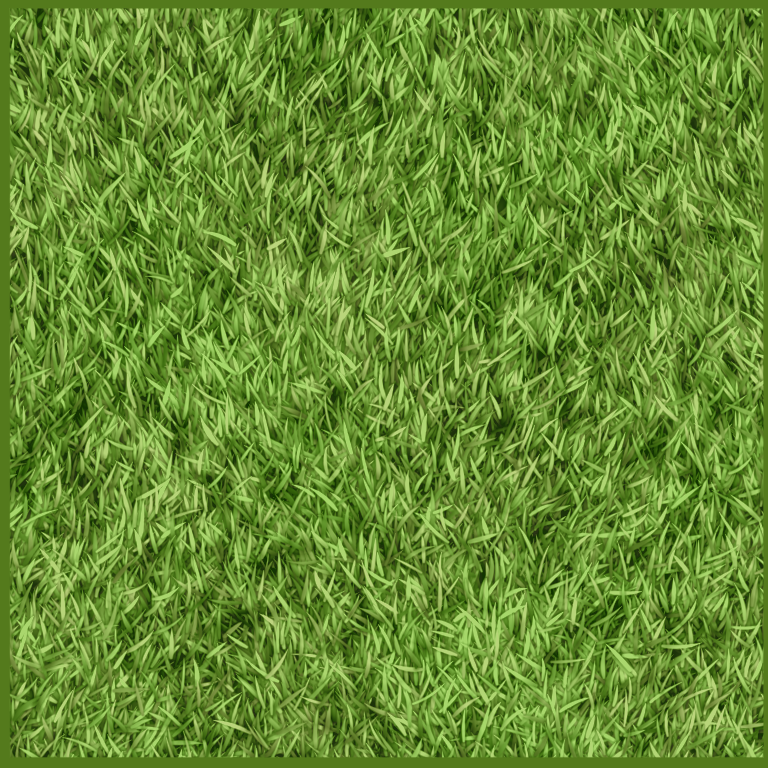
Reproduce this texture procedurally as a WebGL 2 fragment shader.

```glsl
#version 300 es
precision highp float;

uniform vec2 u_resolution;
out vec4 outColor;

// Blade geometry, in canvas units
const int LAYERS = 13;
const float CELL = 0.026;
const float MIN_LENGTH = 0.026;
const float MAX_LENGTH = 0.052;
const float HALF_WIDTH = 0.0027;
const float SOFTNESS = 0.0014;
const float SHADOW_REACH = 0.0045;
const float SHADOW_DEPTH = 0.29;
const float BEND = 0.55;

// Brightness, as positions on the colour ramp
const float DEEP_TONE = 0.06;
const float TOP_TONE = 0.86;
const float TONE_SPREAD = 0.78;
const float TIP_GAIN = 0.42;
const float SIDE_GAIN = 0.06;
const float PATCH_GAIN = 0.14;
const float CLUMP_GAIN = 0.12;
const float TUFT_GAIN = 0.55;
const vec2 TUFTS = vec2(30.0, 22.0); // tufts across and up the canvas

// Colours from shade to sunlit tips
const vec3 SOIL = vec3(0.09, 0.20, 0.02);
const vec3 SHADE = vec3(0.25, 0.40, 0.07);
const vec3 LEAF = vec3(0.35, 0.51, 0.14);
const vec3 LIGHT = vec3(0.47, 0.64, 0.25);
const vec3 PALE = vec3(0.68, 0.84, 0.44);
const vec3 DRY_SHIFT = vec3(0.08, -0.01, 0.07);
const vec3 BORDER = vec3(0.33, 0.48, 0.11);
const vec4 MARGINS = vec4(0.013, 0.014, 0.006, 0.011); // left, bottom, right, top

vec4 hash4(vec3 key) {
    vec4 p = fract(key.xyzx * vec4(0.1031, 0.1030, 0.0973, 0.1099));
    p += dot(p, p.wzxy + 33.33);
    return fract((p.xxyz + p.yzzw) * p.zywx);
}

// Irregular patches from layered sines, about -1 to 1
float patches(vec2 p) {
    float a = sin(p.x * 9.0 + 2.3 * sin(p.y * 7.0 + 1.0));
    float b = sin(p.y * 13.0 - 1.9 * sin(p.x * 11.0 + 2.0));
    float c = sin(p.x * 31.0 + p.y * 23.0 + 2.0 * sin(p.y * 29.0));
    return 0.4 * a + 0.35 * b + 0.25 * c;
}

// Cellular noise: distance to the nearest tuft centre
float tuftDistance(vec2 p) {
    vec2 cell = floor(p);
    float nearest = 2.0;
    for (int j = -1; j <= 1; j++) {
        for (int i = -1; i <= 1; i++) {
            vec2 id = cell + vec2(i, j);
            nearest = min(nearest, length(id + hash4(vec3(id, 83.0)).xy - p));
        }
    }
    return nearest;
}

// Signed distance to a bent, tapered blade; also gives (across, along)
float bladeDistance(vec2 p, float angle, float len, float bend, float halfWidth, out vec2 local) {
    float c = cos(angle), s = sin(angle);
    vec2 q = vec2(c * p.x - s * p.y, s * p.x + c * p.y);
    float along = clamp(q.y / len + 0.5, 0.0, 1.0);
    q.x -= bend * len * (along - 0.5) * (along - 0.5);
    float w = halfWidth * smoothstep(-0.5, 0.3, along) * (1.0 - along * along * along);
    local = vec2(q.x / halfWidth, along);
    return length(vec2(q.x, q.y - (along - 0.5) * len)) - w;
}

// Lays one sheet of blades over surface = (tone, dryness)
vec2 addLayer(vec2 surface, vec2 uv, int layer, float softness) {
    float height = float(layer) / float(LAYERS - 1);
    vec2 grid = uv / CELL + hash4(vec3(float(layer), 7.0, 3.0)).xy * 9.0;
    vec2 cell = floor(grid);
    for (int j = 1; j >= -1; j--) {
        for (int i = -1; i <= 1; i++) {
            vec2 id = cell + vec2(i, j);
            vec4 shape = hash4(vec3(id, float(layer) * 5.0 + 11.0));
            vec4 look = hash4(vec3(id.yx + 57.0, float(layer) * 3.0 + 29.0));
            vec2 p = (grid - id - shape.xy) * CELL;

            float spread = mix(1.55, 1.05, uv.y);
            float angle = spread * (shape.z + shape.w - 1.0) + 0.25 * sin(uv.x * 8.0 + uv.y * 5.0);
            float len = mix(MIN_LENGTH, MAX_LENGTH, look.x);
            float bend = BEND * (look.w - 0.5);
            float width = HALF_WIDTH * mix(0.65, 1.2, fract(look.y * 7.0 + shape.x));
            vec2 local;
            float d = bladeDistance(p, angle, len, bend, width, local);

            // Soft shade on whatever lies beneath
            surface.x *= 1.0 - SHADOW_DEPTH * (1.0 - smoothstep(0.0, SHADOW_REACH, d));

            float tone = mix(DEEP_TONE, TOP_TONE, sqrt(height)) + TONE_SPREAD * (look.y - 0.5);
            tone += TIP_GAIN * (local.y - 0.45) + SIDE_GAIN * clamp(local.x, -1.0, 1.0);
            float dryness = look.z * look.z - 0.25;
            float cover = 1.0 - smoothstep(-softness, softness, d);
            surface = mix(surface, vec2(tone, dryness), cover);
        }
    }
    return surface;
}

float ramp(float low, float high, float x) {
    return clamp((x - low) / (high - low), 0.0, 1.0);
}

vec3 grassColor(float tone) {
    vec3 color = mix(SOIL, SHADE, ramp(-0.05, 0.24, tone));
    color = mix(color, LEAF, ramp(0.24, 0.45, tone));
    color = mix(color, LIGHT, ramp(0.45, 0.68, tone));
    return mix(color, PALE, ramp(0.68, 1.05, tone));
}

void main() {
    vec2 uv = gl_FragCoord.xy / u_resolution;
    float pixel = 1.0 / min(u_resolution.x, u_resolution.y);
    float softness = max(SOFTNESS, 0.6 * pixel);

    vec2 surface = vec2(0.06, 0.2);
    for (int layer = 0; layer < LAYERS; layer++) {
        surface = addLayer(surface, uv, layer, softness);
    }
    // Broad light, clumps, and dark gaps between tufts
    float tone = surface.x + PATCH_GAIN * patches(uv) + CLUMP_GAIN * patches(uv.yx * 5.3 + 1.7);
    tone += TUFT_GAIN * (0.44 - tuftDistance(uv * TUFTS + 0.4 * patches(uv * 4.0)));
    vec3 color = grassColor(tone);
    color += DRY_SHIFT * (surface.y + 0.2 * patches(uv.yx + 3.0));

    // Plain border around the lawn
    vec4 inset = vec4(uv, 1.0 - uv) - MARGINS;
    float edge = min(min(inset.x, inset.y), min(inset.z, inset.w));
    color = mix(BORDER, color, smoothstep(-pixel, pixel, edge));
    outColor = vec4(clamp(color, 0.0, 1.0), 1.0);
}
```
